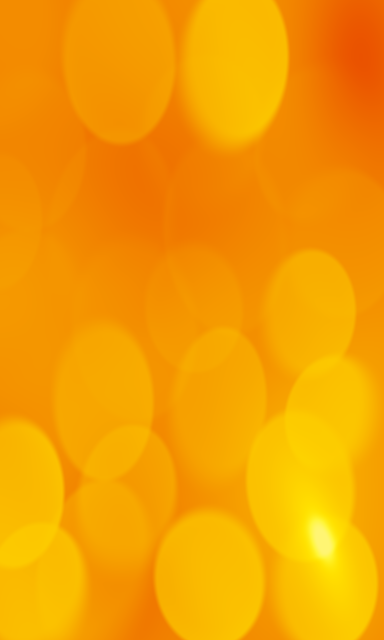
This background is drawn by a Shadertoy shader. Its source:

```glsl
// Warm amber bokeh: soft overlapping oval lights over a glowing orange haze.

// Soft elliptical falloff, 1 at the centre.
float glow(vec2 p, vec2 center, vec2 size) {
    vec2 q = (p - center) / size;
    return exp(-dot(q, q));
}

mat2 rotation(float a) {
    return mat2(cos(a), sin(a), -sin(a), cos(a));
}

// Slow drifting haze from layered sines, with deeper and lighter patches.
float haze(vec2 p) {
    float h = 0.535;
    h += 0.020 * sin(9.0 * p.x + 2.5 * sin(5.0 * p.y) + 1.0);
    h += 0.014 * sin(17.0 * p.x - 6.0 * p.y + 2.0 * sin(7.0 * p.y));
    h -= 0.13 * glow(p, vec2(0.22, 0.73), vec2(0.17, 0.15));
    h -= 0.19 * glow(p, vec2(0.56, 0.91), vec2(0.08, 0.15));
    h -= 0.10 * glow(p, vec2(0.18, 0.08), vec2(0.07, 0.15));
    h += 0.06 * glow(p, vec2(0.10, 0.42), vec2(0.13, 0.16));
    return h + 0.12 * glow(p, vec2(0.50, 0.24), vec2(0.18, 0.24));
}

// Brightness cycles along the sequence and gathers at the lower right.
float ovalStrength(float i, vec2 seat) {
    float phase = 6.28319 * (mod(i * 5.0, 12.0) - 3.0) / 12.0;
    float cycle = cos(phase) + 0.5 * cos(2.0 * phase);
    cycle += 2.0 * glow(seat, vec2(0.85, 0.35), vec2(0.30, 0.22));
    return mix(0.09, 0.78, smoothstep(-0.5, 1.25, cycle));
}

// Blends one out-of-focus oval over the light level.
float addOval(float level, vec2 p, float i, float aspect) {
    vec2 seat = fract(0.5 + i * vec2(0.7549, 0.5698));
    vec2 center = vec2(mix(-0.02, 1.03, seat.x) * aspect, 0.04 + 0.96 * seat.y);
    vec3 variety = fract(i * vec3(0.618, 0.414, 0.732) + 0.2);

    vec2 q = rotation(0.4 * variety.x - 0.14) * (p - center);
    q /= mix(0.072, 0.104, variety.y) * vec2(1.0, mix(1.25, 1.65, variety.z));
    float d = length(q);

    // One flank stays crisp while the other melts into the haze
    float side = 0.5 + 0.5 * sin(atan(q.y, q.x) + 2.4 * i);
    float softness = mix(0.07, 0.12 + 0.45 * variety.x, side * side);
    float mask = 1.0 - smoothstep(1.0 - softness, 1.0 + 0.4 * softness, d);

    // Uneven lens shading, with a faint brighter rim
    float shade = 0.88 + 0.14 * dot(q, vec2(0.7, -0.5));
    shade += 0.05 * sin(3.0 * q.x + 2.0 * q.y + i);
    shade += 0.06 * smoothstep(0.65, 0.95, d);
    return mix(level, 0.81, mask * shade * ovalStrength(i, seat));
}

// Light level is the green channel; red and blue follow it.
vec3 amber(float level) {
    return vec3(min(0.87 + 0.15 * level, 1.0),
                min(level, 0.96),
                0.45 * smoothstep(0.87, 1.05, level));
}

void mainImage(out vec4 fragColor, in vec2 fragCoord) {
    vec2 p = fragCoord / iResolution.y;
    float aspect = iResolution.x / iResolution.y;

    float level = haze(p);
    for (int i = 0; i < 24; i++) {
        level = addOval(level, p, float(i), aspect);
    }

    // Hot glint with a yellow halo
    vec2 glint = rotation(-0.35) * (p - vec2(0.84 * aspect, 0.155));
    level += 0.13 * glow(glint, vec2(0.0, -0.01), vec2(0.038, 0.12));
    level += 0.16 * glow(glint, vec2(0.0), vec2(0.015, 0.034));

    fragColor = vec4(amber(level), 1.0);
}
```
